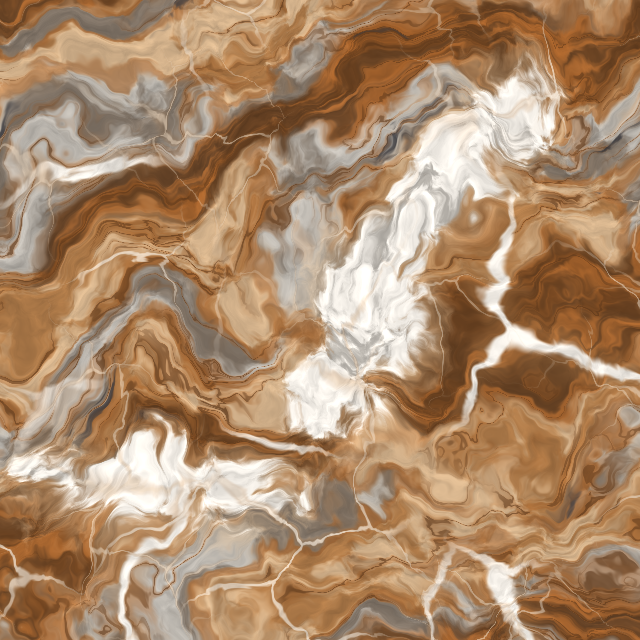
This texture is drawn by a WebGL 1 fragment shader. Its source:

```glsl
precision highp float;
uniform vec2 u_resolution;

const vec3 UMBER = vec3(0.38, 0.23, 0.11);
const vec3 RUST = vec3(0.62, 0.36, 0.15);
const vec3 OCHRE = vec3(0.67, 0.47, 0.28);
const vec3 SAND = vec3(0.82, 0.69, 0.54);
const vec3 TAUPE = vec3(0.50, 0.45, 0.40);
const vec3 SILVER = vec3(0.74, 0.72, 0.69);
const vec3 CHALK = vec3(0.96, 0.94, 0.91);
const vec3 SLATE = vec3(0.22, 0.22, 0.24);

float hash(vec2 p) {
  return fract(sin(dot(p, vec2(127.1, 311.7))) * 43758.55);
}

float cornerSlope(vec2 cell, vec2 offset) {
  float angle = 6.2832 * hash(cell);
  return dot(vec2(cos(angle), sin(angle)), offset);
}

// Gradient noise, roughly -0.7 to 0.7
float noise(vec2 p) {
  vec2 i = floor(p), f = fract(p);
  vec2 u = f * f * f * (f * (f * 6.0 - 15.0) + 10.0);
  vec2 e = vec2(1.0, 0.0);
  float low = mix(cornerSlope(i, f), cornerSlope(i + e, f - e), u.x);
  float high = mix(cornerSlope(i + e.yx, f - e.yx), cornerSlope(i + 1.0, f - 1.0), u.x);
  return mix(low, high, u.y);
}

float fbm(vec2 p) {
  float sum = 0.0, amp = 1.0;
  for (int i = 0; i < 5; i++) {
    sum += amp * noise(p);
    p = mat2(1.6, 1.2, -1.2, 1.6) * p + 7.3;
    amp *= 0.5;
  }
  return sum;
}

// Layered noise that keeps its stretch direction
float streaks(vec2 p) {
  return noise(p) + 0.5 * noise(p * 2.1 + 5.0) + 0.3 * noise(p * 4.3 + 11.0);
}

vec2 warp(vec2 p) {
  return vec2(fbm(p), fbm(p + 17.0));
}

float line(float field, float width) {
  return 1.0 - smoothstep(0.3 * width, width, abs(field));
}

float segmentDistance(vec2 p, vec2 a, vec2 b) {
  vec2 ab = b - a;
  return length(p - a - ab * clamp(dot(p - a, ab) / dot(ab, ab), 0.0, 1.0));
}

// Gap between the two nearest cell points: zero along the cracks
float crackGap(vec2 p) {
  vec2 cell = floor(p);
  float first = 9.0, second = 9.0;
  for (int y = -1; y <= 1; y++) {
    for (int x = -1; x <= 1; x++) {
      vec2 c = cell + vec2(float(x), float(y));
      float d = length(c + vec2(hash(c), hash(c + 41.0)) - p);
      second = min(second, max(first, d));
      first = min(first, d);
    }
  }
  return second - first;
}

void main() {
  vec2 p = gl_FragCoord.xy / u_resolution;
  vec2 fold = warp(p * 2.4 + 3.0);
  vec2 crumple = warp(p * 8.0 + 1.5 * fold);

  // Strata coordinates: x along the layers, y across them
  vec2 flow = mat2(0.913, -0.408, 0.408, 0.913) * p + 0.2 * fold + 0.035 * crumple;
  float mottle = fbm(flow * vec2(5.0, 10.0) + 0.6 * crumple);
  float lamina = streaks(flow * vec2(4.0, 38.0));
  float grain = fbm(flow * vec2(28.0, 55.0));

  // Warm and cool layers
  float warmth = fbm(flow * vec2(1.7, 4.5) + 23.0) + 0.18 * (p.y - p.x);
  vec3 warm = mix(OCHRE, SAND, smoothstep(-0.35, 0.25, mottle + 0.4 * lamina));
  vec3 cool = mix(TAUPE, SILVER, smoothstep(-0.3, 0.3, mottle + 0.15 * lamina));
  vec3 colour = mix(cool, warm, smoothstep(-0.2, 0.06, warmth));
  colour = mix(colour, RUST, 0.5 * line(warmth + 0.04, 0.09));

  // Dark laminated bands
  float band = sin(flow.y * 15.0 + 0.2) + 0.8 * noise(flow * vec2(2.5, 1.5) + 8.0) + 0.2 * mottle;
  vec3 bandColour = mix(UMBER, RUST, smoothstep(-0.15, 0.45, lamina + 0.4 * mottle));
  colour = mix(colour, bandColour, 0.92 * smoothstep(0.55, 0.9, band));

  // Rust and umber seams
  for (int i = 0; i < 3; i++) {
    float k = float(i);
    float seam = fbm(flow * vec2(1.8, 6.0) * (1.0 + 0.6 * k) + 9.0 * k);
    float shown = smoothstep(-0.1, 0.25, noise(p * 4.0 + 13.0 * k));
    colour = mix(colour, RUST, 0.4 * shown * line(seam, 0.12));
    colour = mix(colour, UMBER, 0.6 * shown * line(seam, 0.035));
  }

  // Dark mineral inclusions
  float inclusion = smoothstep(0.48, 0.66, fbm(flow * vec2(6.0, 15.0) + 51.0));
  colour = mix(colour, SLATE, 0.8 * inclusion * (1.0 - smoothstep(-0.1, 0.15, warmth)));

  // Broken chalky masses
  vec2 torn = p + 0.07 * fold + 0.06 * crumple;
  float upper = segmentDistance(torn, vec2(0.52, 0.39), vec2(0.79, 0.80)) - 0.065;
  float lower = segmentDistance(torn, vec2(0.05, 0.25), vec2(0.42, 0.21)) - 0.035;
  float edge = min(upper, lower) - 0.05 * mottle - 0.02 * grain;
  float chalk = 1.0 - smoothstep(-0.02, 0.012, edge);
  vec3 chalkColour = mix(SILVER, CHALK, smoothstep(-0.45, 0.0, mottle + 0.5 * grain));
  colour = mix(colour, SAND, 0.5 * (1.0 - smoothstep(0.0, 0.06, edge)));
  colour = mix(colour, chalkColour, chalk);

  // Branching pale veins, coarse to fine
  for (int i = 0; i < 3; i++) {
    float k = float(i);
    float gap = crackGap((p + 0.09 * fold + 0.03 * crumple) * (2.6 + 2.4 * k) + 31.0 * k);
    float presence = smoothstep(-0.08, 0.3, noise(p * 3.2 + 19.0 * k + 4.0));
    float width = 0.012 + 0.05 * presence / (1.0 + k);
    float strength = presence * (1.0 - 0.22 * k);
    colour = mix(colour, OCHRE, 0.35 * strength * line(gap, 2.8 * width));
    colour = mix(colour, mix(CHALK, SAND, 0.25 * k), strength * line(gap, width));
  }

  colour *= 1.0 + 0.16 * grain + 0.07 * lamina;
  gl_FragColor = vec4(clamp(colour, 0.0, 1.0), 1.0);
}
```
